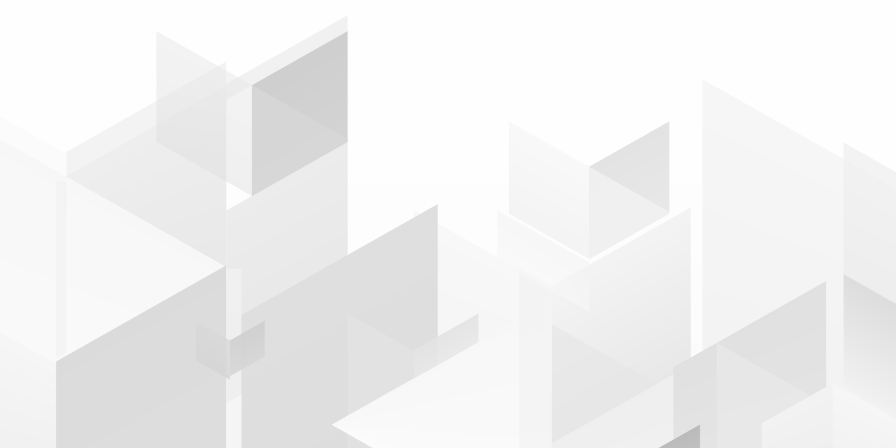
Give the GLSL for this background, as a WebGL 1 fragment shader.

```glsl
precision highp float;
uniform vec2 u_resolution;

#define UP 0.565
#define DOWN -0.565
#define FLAT 0.0
#define PAPER 0.995
#define FLOOR_TONE 0.985
#define EDGE 0.75

vec2 p;      // position, canvas spans 2 by 1
vec2 soft;   // edge softness along each axis
float tone;  // grey value painted so far

// Panel with vertical sides: span = left, right, then top and bottom at left.
// slopes and shades are given as (top, bottom).
void panel(vec4 span, vec2 slopes, vec2 shades, float alpha) {
  vec2 rim = span.zw + slopes * (p.x - span.x);
  float across = smoothstep(-soft.x, soft.x, p.x - span.x)
               * smoothstep(-soft.x, soft.x, span.y - p.x);
  float along = smoothstep(-soft.y, soft.y, rim.x - p.y)
              * smoothstep(-soft.y, soft.y, p.y - rim.y);
  float depth = clamp((rim.x - p.y) / max(rim.x - rim.y, 0.001), 0.0, 1.0);
  tone = mix(tone, mix(shades.x, shades.y, depth), across * along * alpha);
}

// Glassy cube seen from its near vertical edge, which starts at corner.
void cube(vec2 corner, float width, float height, vec2 leftShades, float leftAlpha,
          vec2 rightShades, float innerShade) {
  float bottom = corner.y - height;
  float rise = UP * width;
  panel(vec4(corner.x - width, corner.x, corner.y + rise, bottom + rise),
        vec2(DOWN), leftShades, leftAlpha);
  vec4 right = vec4(corner.x, corner.x + width, corner.y, bottom);
  panel(right, vec2(UP), rightShades, 1.0);
  panel(right, vec2(DOWN, UP), vec2(innerShade), 0.8);
}

void paintLeft() {
  // translucent walls and the floor behind them
  panel(vec4(-0.1, 0.148, 0.797, -0.1), vec2(DOWN, FLAT), vec2(0.985, 0.965), 1.0);
  panel(vec4(0.148, 0.505, 0.661, 0.2), vec2(UP, FLAT), vec2(0.955, 0.92), 1.0);
  panel(vec4(0.125, 0.505, 0.594, 0.1), vec2(UP, FLAT), vec2(0.93, 0.89), 0.8);
  panel(vec4(0.505, 0.776, 0.53, 0.1), vec2(UP), vec2(0.925, 0.905), 1.0);

  // upper cube and its rim
  panel(vec4(0.505, 0.776, 0.813, 0.777), vec2(UP), vec2(0.935), 0.8);
  cube(vec2(0.5625, 0.81), 0.2135, 0.2475, vec2(0.9, 0.87), 0.45,
       vec2(0.81, 0.83), 0.845);

  // large block
  panel(vec4(-0.1, 0.505, 0.746, -0.2), vec2(DOWN, FLAT), vec2(0.97, 0.985), 1.0);
  panel(vec4(0.125, 0.148, 0.596, 0.2), vec2(FLAT, UP), vec2(0.93), 0.4);
  panel(vec4(-0.1, 0.125, 0.315, -0.1), vec2(DOWN, FLAT), vec2(0.965, 0.935), 1.0);
  panel(vec4(0.125, 0.505, 0.193, -0.3), vec2(UP), vec2(0.86, 0.87), 1.0);
}

void paintMiddle() {
  // far side of the central block, then the dark wall
  panel(vec4(0.924, 1.232, 0.531, -0.1), vec2(DOWN, FLAT), vec2(0.972, 0.95), 1.0);
  panel(vec4(0.505, 0.539, 0.4, -0.1), vec2(FLAT), vec2(0.95), 0.7);
  panel(vec4(0.539, 0.977, 0.297, -0.3), vec2(UP), vec2(0.875, 0.865), 1.0);
  panel(vec4(0.776, 0.977, 0.3, -0.2), vec2(DOWN, FLAT), vec2(0.9), 0.5);

  // small box
  panel(vec4(0.4375, 0.513, 0.283, 0.195), vec2(DOWN), vec2(0.85, 0.83), 0.8);
  panel(vec4(0.513, 0.591, 0.24, 0.16), vec2(UP), vec2(0.81, 0.84), 0.9);

  // pale floor with a low panel
  panel(vec4(0.74, 1.232, 0.052, 0.052), vec2(UP, DOWN), vec2(0.97, 0.985), 1.0);
  panel(vec4(0.924, 1.068, 0.219, 0.155), vec2(UP), vec2(0.89, 0.91), 0.9);
  panel(vec4(1.159, 1.232, 0.403, -0.1), vec2(DOWN, FLAT), vec2(0.93), 0.4);

  // near side of the central block
  panel(vec4(1.232, 1.542, 0.362, 0.01), vec2(UP), vec2(0.955, 0.91), 1.0);
  panel(vec4(1.232, 1.542, 0.276, 0.01), vec2(DOWN, UP), vec2(0.9), 0.6);
  panel(vec4(1.232, 1.5625, 0.01, -0.2), vec2(UP, FLAT), vec2(0.935, 0.95), 1.0);

  // central cube with its contact shade
  panel(vec4(1.11, 1.315, 0.53, 0.42), vec2(DOWN), vec2(0.95, 0.97), 0.6);
  cube(vec2(1.315, 0.628), 0.179, 0.206, vec2(0.975, 0.955), 1.0,
       vec2(0.89, 0.91), 0.95);
}

void paintRight() {
  // tall wall and the panels crossing it
  panel(vec4(1.568, 2.1, 0.823, -0.1), vec2(DOWN, FLAT), vec2(0.965, 0.945), 1.0);
  panel(vec4(1.883, 2.1, 0.682, 0.388), vec2(DOWN), vec2(0.945, 0.925), 0.8);
  panel(vec4(1.883, 2.1, 0.388, 0.14), vec2(DOWN), vec2(0.865, 0.945), 1.0);

  // front wall with a lighter lower half
  panel(vec4(1.503, 1.844, 0.18, -0.1), vec2(UP, FLAT), vec2(0.88, 0.9), 1.0);
  panel(vec4(1.6, 1.844, 0.235, -0.1), vec2(DOWN, FLAT), vec2(0.92), 0.6);

  // corner block and dark wedge
  panel(vec4(1.7, 1.859, 0.055, -0.1), vec2(UP, FLAT), vec2(0.95, 0.93), 1.0);
  panel(vec4(1.859, 2.1, 0.145, -0.1), vec2(DOWN, FLAT), vec2(0.965, 0.94), 1.0);
  panel(vec4(1.47, 1.5625, 0.0, -0.1), vec2(UP, FLAT), vec2(0.73, 0.8), 1.0);
}

void main() {
  vec2 extent = vec2(2.0, 1.0);
  p = gl_FragCoord.xy / u_resolution * extent;
  soft = EDGE * extent / u_resolution;
  tone = mix(FLOOR_TONE, PAPER, smoothstep(0.1, 0.7, p.y));

  paintLeft();
  paintMiddle();
  paintRight();
  gl_FragColor = vec4(vec3(tone), 1.0);
}
```
